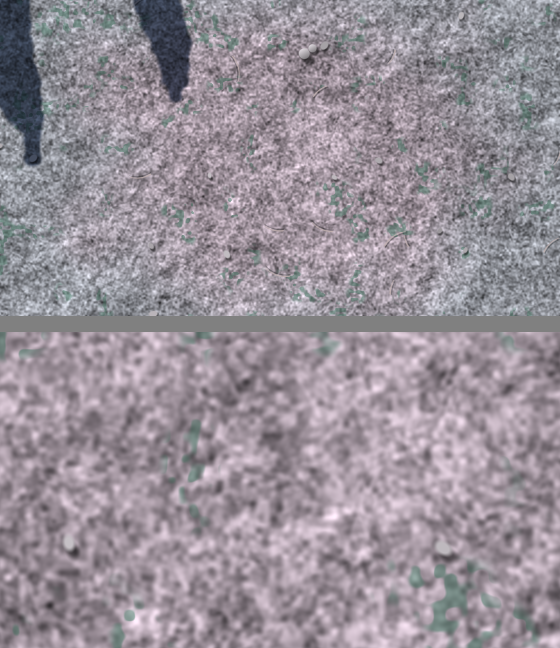
Top: the whole. Bottom: its middle third, enlarged.
Reproduce this texture procedurally as a Shadertoy shader.

```glsl
#define BLADE_CONTRAST 0.56
#define GRAIN_CONTRAST 0.24
#define RELIEF 0.95
#define PATCH_CONTRAST 0.20
#define GROUND_TONE 0.592
#define PINK_SOIL vec3(1.055, 0.968, 1.035)
#define GREY_SOIL vec3(0.975, 0.995, 1.045)
#define SPRIG_GREEN vec3(0.32, 0.46, 0.41)
#define STONE_COLOR vec3(0.76, 0.74, 0.76)
#define TWIG_COLOR vec3(0.76, 0.69, 0.68)
#define SHADOW_TINT vec3(0.35, 0.40, 0.48)
#define LIGHT_DIR vec2(-0.5, 0.87)

float hash(vec2 p) {
    vec3 q = fract(vec3(p.xyx) * 0.1031);
    q += dot(q, q.yzx + 33.33);
    return fract((q.x + q.y) * q.z);
}

float noise(vec2 p) {
    vec2 cell = floor(p), f = fract(p);
    f = f * f * (3.0 - 2.0 * f);
    float low = mix(hash(cell), hash(cell + vec2(1, 0)), f.x);
    float high = mix(hash(cell + vec2(0, 1)), hash(cell + vec2(1, 1)), f.x);
    return mix(low, high, f.y);
}

float fbm(vec2 p) {
    float sum = 0.0, weight = 0.5;
    for (int i = 0; i < 4; i++) {
        sum += weight * noise(p);
        p = mat2(1.6, 1.2, -1.2, 1.6) * p + 17.3;
        weight *= 0.5;
    }
    return sum;
}

mat2 rotation(float angle) {
    float c = cos(angle), s = sin(angle);
    return mat2(c, s, -s, c);
}

// Capsule whose radius runs from ra to rb
float taper(vec2 p, vec2 a, vec2 b, float ra, float rb) {
    vec2 axis = b - a;
    float t = clamp(dot(p - a, axis) / dot(axis, axis), 0.0, 1.0);
    return length(p - a - axis * t) - mix(ra, rb, t);
}

float fill(float d, float soft) {
    return 1.0 - smoothstep(-soft, soft, d);
}

// Short dry stalks lying in several directions
float blades(vec2 p) {
    float sum = 0.0;
    for (int i = 0; i < 4; i++) {
        float k = float(i);
        vec2 q = rotation(0.35 + k * 0.8) * p;
        sum += noise(q * vec2(62.0, 165.0) + k * 41.0 + 200.0);
    }
    return sum / 4.0 - 0.5;
}

// Two long cast shadows reaching in from the top edge
float castShadow(vec2 p) {
    p += 0.014 * (vec2(noise(p * 38.0), noise(p * 38.0 + 70.0)) - 0.5);
    float d = taper(p, vec2(0.028, 1.02), vec2(0.042, 0.77), 0.066, 0.064);
    d = min(d, taper(p, vec2(0.045, 0.73), vec2(0.085, 0.63), 0.088, 0.052));
    d = min(d, taper(p, vec2(0.10, 0.62), vec2(0.104, 0.495), 0.034, 0.027));
    d = min(d, taper(p, vec2(0.486, 1.01), vec2(0.542, 0.86), 0.070, 0.062));
    d = min(d, taper(p, vec2(0.542, 0.86), vec2(0.556, 0.757), 0.062, 0.044));
    d = min(d, taper(p, vec2(0.556, 0.757), vec2(0.553, 0.70), 0.040, 0.022));
    return fill(d, 0.008);
}

vec3 addStone(vec3 col, vec2 p, vec2 center, float radius) {
    vec2 q = p - center;
    float shade = fill(length(q + LIGHT_DIR * radius * 0.9) - radius, radius * 0.4);
    col *= 1.0 - 0.55 * shade;
    float lit = 0.9 + 0.25 * dot(q, LIGHT_DIR) / radius;
    return mix(col, STONE_COLOR * lit, fill(length(q) - radius, 0.0025));
}

// At most one pebble or twig in each grid cell
vec3 addDebris(vec3 col, vec2 p, float size, float seed) {
    vec2 id = floor(p / size) + seed;
    vec2 q = (fract(p / size) - 0.5) * size;
    q -= (vec2(hash(id + 3.1), hash(id + 7.7)) - 0.5) * size * 0.4;
    float kind = hash(id + 11.3), angle = hash(id + 19.9) * 6.283;
    q = rotation(angle) * q;
    if (kind < 0.22) {
        vec2 light = rotation(angle) * LIGHT_DIR;
        float radius = mix(0.006, 0.012, hash(id + 23.0));
        vec2 oval = q * vec2(0.8, 1.15);
        col *= 1.0 - 0.5 * fill(length(oval + light * 0.008) - radius, 0.004);
        float tone = mix(0.78, 1.08, hash(id + 29.0));
        col = mix(col, STONE_COLOR * tone, fill(length(oval) - radius, 0.003));
    } else if (kind < 0.48) {
        q.y += 6.0 * q.x * q.x;
        float reach = mix(0.015, 0.04, hash(id + 31.0));
        float d = taper(q, vec2(-reach, 0), vec2(reach, 0), 0.0022, 0.001);
        float under = taper(q, vec2(-reach, -0.005), vec2(reach, -0.005), 0.002, 0.001);
        col *= 1.0 - 0.35 * fill(under, 0.003);
        col = mix(col, TWIG_COLOR, 0.8 * fill(d, 0.002));
    }
    return col;
}

void mainImage(out vec4 fragColor, in vec2 fragCoord) {
    vec2 p = fragCoord / iResolution.y;
    vec2 warped = p + 0.012 * vec2(noise(p * 22.0), noise(p * 22.0 + 50.0));

    // Soil tone: stalks, grain, raking light and broad patches
    float slope = fbm(p * 12.0 + 5.0) - fbm((p + LIGHT_DIR * 0.012) * 12.0 + 5.0);
    float tone = GROUND_TONE + BLADE_CONTRAST * blades(warped);
    tone += GRAIN_CONTRAST * (noise(p * 140.0) - 0.5) + RELIEF * slope;
    tone += PATCH_CONTRAST * (fbm(p * 5.0 + 31.0) - 0.47);
    float hollow = smoothstep(0.60, 0.78, fbm(p * vec2(17.0, 25.0) + 80.0));
    tone -= 0.22 * hollow * noise(p * 90.0 + 9.0);

    // Pink middle fading to grey at the sides
    vec2 fromMiddle = (p - vec2(0.90, 0.50)) / vec2(0.85, 0.68);
    float rim = length(fromMiddle) + 0.5 * (fbm(p * 4.0) - 0.47);
    vec3 col = mix(PINK_SOIL, GREY_SOIL, smoothstep(0.45, 1.05, rim)) * tone;

    // Sparse green sprigs
    float sprig = smoothstep(0.68, 0.84, noise(p * 15.0 + 120.0));
    sprig *= smoothstep(0.48, 0.72, noise(warped * 85.0 + 60.0));
    col = mix(col, SPRIG_GREEN * (0.6 + 0.7 * tone), 0.65 * sprig);

    // Loose debris, then the pair of larger stones
    for (int i = 0; i < 2; i++) {
        float k = float(i);
        col = addDebris(col, p + k * 0.13, 0.19 + 0.06 * k, k * 37.0);
    }
    col = addStone(col, p, vec2(0.989, 0.847), 0.013);
    col = addStone(col, p, vec2(0.963, 0.830), 0.017);

    col *= mix(vec3(1.0), SHADOW_TINT, castShadow(p));
    fragColor = vec4(clamp(col, 0.0, 1.0), 1.0);
}
```
